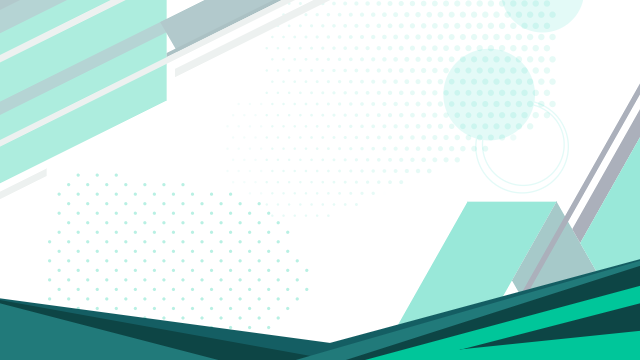
A Shadertoy shader for this background:

```glsl
// Draws a white presentation backdrop with mint stripes, halftone dots and teal folded ribbons.

const vec2 DESIGN = vec2(768.0, 432.0); // layout grid, y pointing down

const vec3 PAPER = vec3(1.0);
const vec3 MINT = vec3(0.68, 0.93, 0.87);
const vec3 DEEP_MINT = vec3(0.60, 0.91, 0.85);
const vec3 PALE_MINT = vec3(0.89, 0.98, 0.97);
const vec3 MIST = vec3(0.93, 0.945, 0.94);
const vec3 GREY = vec3(0.70, 0.79, 0.80);
const vec3 GREY_MINT = vec3(0.71, 0.83, 0.83);
const vec3 SAGE = vec3(0.65, 0.79, 0.79);
const vec3 LILAC = vec3(0.67, 0.69, 0.735);
const vec3 PETROL = vec3(0.08, 0.37, 0.39);
const vec3 TEAL = vec3(0.13, 0.48, 0.48);
const vec3 DARK = vec3(0.05, 0.27, 0.27);
const vec3 GREEN = vec3(0.0, 0.775, 0.605);

// Coverage of a shape from its signed distance
float cover(float d, float px) { return clamp(0.5 - d / px, 0.0, 1.0); }

// Signed distance to lo < v < hi
float band(float v, float lo, float hi) { return max(lo - v, v - hi); }

// Signed distance to the half plane under a line running left to right
float under(vec2 p, vec2 a, vec2 b) {
    vec2 dir = normalize(b - a);
    vec2 q = p - a;
    return dir.y * q.x - dir.x * q.y;
}

float disc(vec2 p, vec2 centre, float radius) { return length(p - centre) - radius; }

void paint(inout vec3 col, vec3 ink, float d, float px) {
    col = mix(col, ink, cover(d, px));
}

// Centre of the nearest dot on a staggered lattice
vec2 dotCentre(vec2 p, vec2 origin, vec2 pitch) {
    vec2 q = (p - origin) / pitch;
    float row = floor(q.y + 0.5);
    float shift = 0.5 * mod(row, 2.0);
    return origin + pitch * vec2(floor(q.x - shift + 0.5) + shift, row);
}

// Outlines of the two dotted areas, negative inside
float paleArea(vec2 c) {
    float d = max(band(c.x, 271.0, 668.0), c.y - 262.0);
    d = max(d, max(c.y + 0.43 * c.x - 430.0, 345.0 - c.x - 0.5 * c.y));
    return max(d, max(c.y - 0.85 * c.x + 17.0, 316.0 - c.x));
}
float mintArea(vec2 c) {
    float d = max(band(c.x, 55.0, 372.0), band(c.y, 205.0, 397.0));
    d = max(d, max(300.0 - c.x - c.y, 114.0 - c.x - 0.2 * c.y));
    d = max(d, max(190.0 + 0.14 * c.x - c.y, 48.0 + 0.62 * c.x - c.y));
    return max(d, max(1.9 * c.x - 380.0 - c.y, c.x + 0.9 * c.y - 682.0));
}

void drawDots(inout vec3 col, vec2 p, float px) {
    vec2 c = dotCentre(p, vec2(273.0, 151.6), vec2(13.45, 13.4));
    float inside = 1.0 - smoothstep(-0.5, 0.5, paleArea(vec2(max(c.x, c.y < 120.0 ? 0.0 : 316.0), c.y)));
    // The left limit relaxes lower down, where the area widens
    if (c.y >= 70.0) {
        float widen = max(max(271.0 - c.x, 345.0 - c.x - 0.5 * c.y), c.y - 0.85 * c.x + 17.0);
        inside *= step(widen, 0.0);
    }
    float radius = 1.4 + 2.4 * smoothstep(280.0, 600.0, c.x - 0.3 * c.y);
    col = mix(col, col * vec3(0.90, 0.98, 0.965), inside * cover(disc(p, c, radius), px));

    c = dotCentre(p, vec2(276.7, 233.0), vec2(22.86, 11.43));
    col = mix(col, vec3(0.72, 0.94, 0.89), step(mintArea(c), 0.0) * cover(disc(p, c, 1.9), px));
}

void drawCircles(inout vec3 col, vec2 p, float px) {
    paint(col, PALE_MINT, abs(disc(p, vec2(626.5, 176.0), 55.5)) - 0.8, px);
    paint(col, PALE_MINT, abs(disc(p, vec2(628.0, 173.5), 49.0)) - 0.8, px);
    paint(col, PALE_MINT, disc(p, vec2(651.0, -11.0), 50.0), px);
    paint(col, PALE_MINT, disc(p, vec2(587.0, 113.5), 55.0), px);
}

// Diagonal stripes in the upper left corner
void drawStripes(inout vec3 col, vec2 p, float px) {
    float s = p.y + 0.497 * p.x;
    float left = p.x - 200.0;
    paint(col, MINT, max(left, s - 220.0), px);
    paint(col, GREY_MINT, max(left, s - 40.0), px);
    paint(col, GREY, max(left, s - 12.0), px);
    paint(col, GREY_MINT, max(left, band(s, 122.0, 138.0)), px);
    float fold = max(193.0 + 0.58 * (p.y - 28.0) - p.x, band(s, 122.0, 168.0));
    paint(col, GREY, fold, px);
    paint(col, GREY * 0.96, max(-left, band(s, 163.0, 168.0)), px);
    paint(col, MIST, band(s, 66.0, 75.0), px);
    paint(col, MIST, band(s, 168.0, 176.0), px);
    paint(col, MIST, max(210.0 - p.x, band(s, 187.0, 197.0)), px);
    paint(col, MIST, max(p.x - 56.0, band(s, 230.0, 239.0)), px);
}

// Folded slanted bars on the right
void drawBars(inout vec3 col, vec2 p, float px) {
    float rise = p.x + 0.565 * p.y;
    float fall = p.x - 0.57 * p.y;
    paint(col, DEEP_MINT, max(242.0 - p.y, band(rise, 697.8, 804.5)), px);
    paint(col, SAGE, max(804.5 - rise, band(fall, 422.5, 530.0)), px);
    paint(col, LILAC, max(530.0 - fall, band(rise, 842.0, 861.0)), px);
    paint(col, DEEP_MINT, max(530.0 - fall, 861.0 - rise), px);
    paint(col, LILAC, band(rise, 824.5, 832.0), px);
}

// Overlapping ribbons along the bottom, back to front
void drawRibbons(inout vec3 col, vec2 p, float px) {
    paint(col, PETROL, under(p, vec2(0.0, 358.0), vec2(396.0, 411.5)), px);
    paint(col, DARK, under(p, vec2(0.0, 360.0), vec2(372.0, 427.0)), px);
    paint(col, TEAL, under(p, vec2(0.0, 364.0), vec2(262.0, 432.0)), px);
    paint(col, PETROL, max(396.0 - p.x, under(p, vec2(396.0, 411.5), vec2(768.0, 311.0))), px);
    paint(col, TEAL, under(p, vec2(355.0, 432.0), vec2(768.0, 313.0)), px);
    paint(col, DARK, under(p, vec2(415.0, 432.0), vec2(768.0, 319.0)), px);
    paint(col, GREEN, under(p, vec2(438.0, 432.0), vec2(768.0, 343.0)), px);
    float wedge = max(under(p, vec2(555.0, 419.0), vec2(768.0, 364.0)),
                      -under(p, vec2(555.0, 419.0), vec2(768.0, 397.0)));
    paint(col, DARK, wedge, px);
}

void mainImage(out vec4 fragColor, in vec2 fragCoord) {
    vec2 uv = fragCoord / iResolution.xy;
    vec2 p = vec2(uv.x, 1.0 - uv.y) * DESIGN;
    float px = DESIGN.y / iResolution.y;

    vec3 col = PAPER;
    drawCircles(col, p, px);
    drawDots(col, p, px);
    drawStripes(col, p, px);
    drawBars(col, p, px);
    drawRibbons(col, p, px);
    fragColor = vec4(col, 1.0);
}
```
